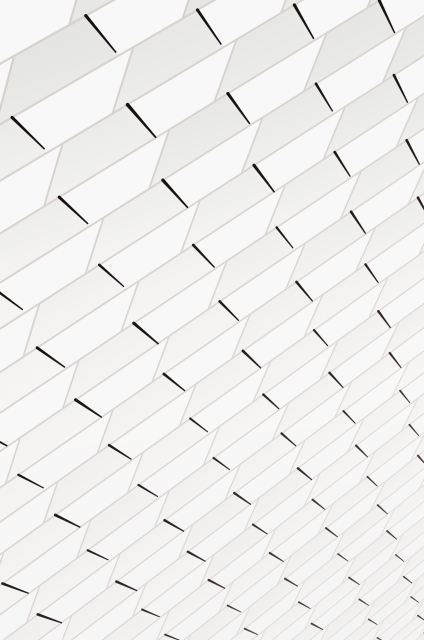
A WebGL 1 fragment shader for this pattern:

```glsl
precision highp float;
// White interlocking tiles on a receding wall, with dark slits and fine beige joints.

uniform vec2 u_resolution;

// Perspective of the wall, in canvas heights from the upper left corner.
const vec2 ORIGIN = vec2(0.1341, 0.0245);
const vec2 AXIS_U = vec2(0.1979, -0.0078);
const vec2 AXIS_V = vec2(0.0829, 0.1536);
const vec2 RECEDE = vec2(0.076, 0.0891);

// Corners of a tile face, relative to the start of its slit.
const vec2 SLIT_END = vec2(0.12, 0.44);
const vec2 UPPER_LEFT = vec2(-0.72, 0.36);
const vec2 LOWER_LEFT = vec2(-1.17, 1.085);

float hash(vec2 p) {
  vec3 q = fract(vec3(p.xyx) * 0.1031);
  q += dot(q, q.yzx + 33.33);
  return fract((q.x + q.y) * q.z);
}

float depthAt(vec2 wall) {
  return 1.0 + dot(RECEDE, wall);
}

vec2 toCanvas(vec2 wall) {
  return (ORIGIN + AXIS_U * wall.x + AXIS_V * wall.y) / depthAt(wall);
}

vec2 toWall(vec2 p) {
  vec2 a = AXIS_U - RECEDE.x * p;
  vec2 b = AXIS_V - RECEDE.y * p;
  vec2 r = p - ORIGIN;
  return vec2(r.x * b.y - r.y * b.x, a.x * r.y - a.y * r.x) / (a.x * b.y - a.y * b.x);
}

// Distance to a segment in x, position along it in y.
vec2 segment(vec2 p, vec2 a, vec2 b) {
  vec2 ab = b - a;
  float along = clamp(dot(p - a, ab) / dot(ab, ab), 0.0, 1.0);
  return vec2(length(p - a - ab * along), along);
}

float stroke(float dist, float halfWidth, float pixel) {
  return 1.0 - smoothstep(halfWidth - 0.7 * pixel, halfWidth + 0.7 * pixel, dist);
}

// Offset along a strip from the slit of the tile there; tiles are 2 apart.
float stripOffset(float u, float strip) {
  return mod(u - strip + 1.4, 2.0) - 1.4;
}

// Slit start of the tile that owns this place on the strip.
vec2 slitStart(float u, float strip) {
  float column = floor(u - stripOffset(u, strip) + 0.5);
  return vec2(column, (strip - column) * 0.5);
}

// Coverage of the tile face, between its slanted left edge and its slit.
float faceMask(vec2 wall, float level, float aa) {
  float strip = floor(level);
  float t = level - strip;
  float w = stripOffset(wall.x, strip);
  float left = mix(UPPER_LEFT.x, LOWER_LEFT.x, t);
  float right = SLIT_END.x * t;
  float sides = smoothstep(-aa, aa, w - left) * (1.0 - smoothstep(-aa, aa, w - right));
  return sides * smoothstep(0.0, 2.0 * aa, min(t, 1.0 - t));
}

void main() {
  float pixel = 1.0 / u_resolution.y;
  vec2 p = vec2(gl_FragCoord.x, u_resolution.y - gl_FragCoord.y) * pixel;
  vec2 wall = toWall(p);
  float depth = depthAt(wall);
  float level = wall.x + 2.0 * wall.y;
  float strip = floor(level);
  vec2 tile = slitStart(wall.x, strip);

  // Faces: greyer toward the top, brighter in the middle.
  float topShade = 1.0 - smoothstep(0.02, 0.55, p.y);
  float lowShade = smoothstep(0.55, 1.0, p.y) * (0.4 + 0.6 * p.x);
  vec3 bright = mix(vec3(0.975, 0.973, 0.972), vec3(0.955, 0.953, 0.955), lowShade);
  vec3 face = mix(vec3(0.957, 0.954, 0.950), vec3(0.908, 0.910, 0.897), topShade);
  face += 0.014 * (hash(tile) - 0.5) - 0.012 * lowShade;
  face += 0.012 * (level - strip - 0.5);
  vec3 color = mix(bright, face, faceMask(wall, level, pixel * depth / 0.13));

  // Long joints between strips.
  float joint = floor(level + 0.5);
  vec2 ahead = vec2(wall.x + 1.0, (joint - wall.x - 1.0) * 0.5);
  vec2 behind = vec2(wall.x - 1.0, (joint - wall.x + 1.0) * 0.5);
  float jointDist = segment(p, toCanvas(behind), toCanvas(ahead)).x;
  float joints = stroke(jointDist, 0.0017 / depth, pixel);

  // Slanted joints and slits of the tiles nearby.
  float slits = 0.0;
  for (int i = -1; i <= 1; i++) {
    vec2 start = slitStart(wall.x, strip + float(i));
    float wear = hash(start + 17.0);
    vec2 edge = segment(p, toCanvas(start + UPPER_LEFT), toCanvas(start + LOWER_LEFT));
    joints = max(joints, stroke(edge.x, 0.0016 / depth, pixel));
    vec2 tip = start + SLIT_END * mix(0.88, 1.0, wear);
    vec2 slit = segment(p, toCanvas(start), toCanvas(tip));
    float width = mix(0.0024, 0.0032, wear) * mix(1.0, 0.5, slit.y) / depth;
    slits = max(slits, stroke(slit.x, width, pixel));
  }

  float jointStrength = mix(0.72, 0.42, smoothstep(1.0, 2.3, depth));
  color = mix(color, vec3(0.80, 0.765, 0.75), joints * jointStrength);
  vec3 slitColor = mix(vec3(0.09, 0.06, 0.06), vec3(0.32, 0.25, 0.25), smoothstep(1.1, 2.2, depth));
  color = mix(color, slitColor, slits);
  gl_FragColor = vec4(color, 1.0);
}
```
